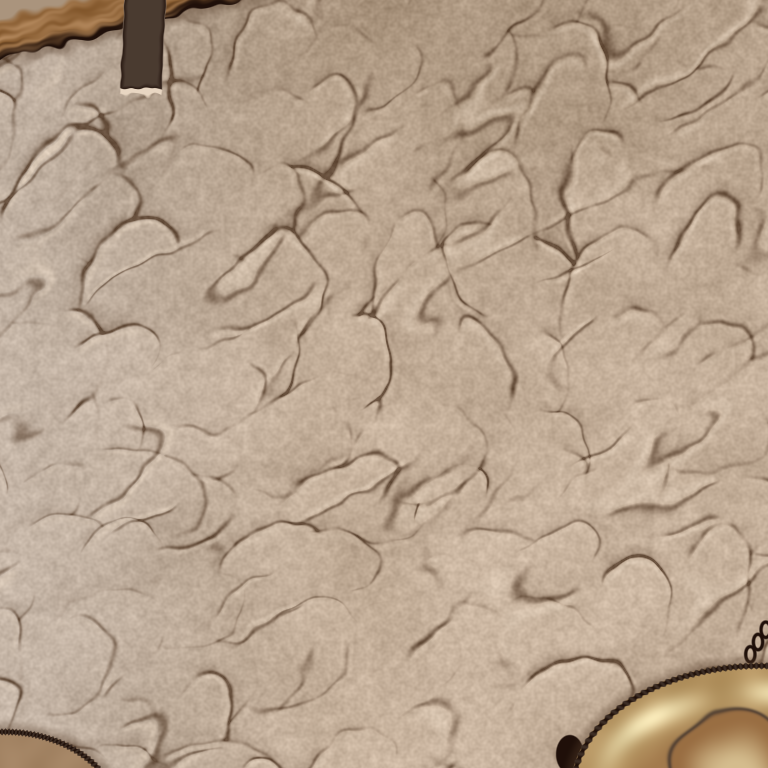
Write a Shadertoy shader that draws this texture.

```glsl
// Hand-trowelled plaster wall with a timber beam, an iron strap and two rimmed discs.
const vec3 PLASTER = vec3(.8, .718, .635);
const vec3 PLASTER_DIM = vec3(.665, .58, .49);
const vec3 CREASE = vec3(.34, .245, .17);
const vec3 GLINT = vec3(.91, .84, .76);
const vec3 WOOD = vec3(.6, .43, .26);
const vec3 IRON = vec3(.29, .23, .19);
const vec3 DARK = vec3(.12, .06, .035);
const vec3 GOLD = vec3(.7, .57, .37);
const vec3 SHEEN = vec3(.93, .87, .68);
const float DENSITY = 10.5; // strokes per canvas height
const float WARP = .017;    // wobble of stroke outlines
const float LINE = .0024;   // half width of a crease
const float GRAIN = .05;    // strength of the sandy grain
const vec2 LIGHT = vec2(-.45, .89);

vec2 hash2(vec2 p) {
  vec3 q = fract(p.xyx * vec3(.1031, .103, .0973));
  q += dot(q, q.yzx + 33.33);
  return fract((q.xx + q.yz) * q.zy);
}
float corner(vec2 cell, vec2 offset) {
  float a = 6.2832 * hash2(cell).x;
  return dot(vec2(cos(a), sin(a)), offset);
}
// Gradient noise
float noise(vec2 p) {
  vec2 i = floor(p), f = p - i, o = vec2(1, 0);
  vec2 u = f * f * (3. - 2. * f);
  return mix(mix(corner(i, f), corner(i + o, f - o), u.x),
    mix(corner(i + o.yx, f - o.yx), corner(i + 1., f - 1.), u.x), u.y);
}
float bump(float x, float width) { return exp(-x * x / (width * width)); }

float ellipseDist(vec2 d, vec2 radii) {
  float k = length(d / radii);
  return (k - 1.) * k / max(length(d / (radii * radii)), .001);
}
// Fills the inside of a distance with a smooth edge
vec3 paint(vec3 col, vec3 ink, float dist) {
  float px = 1. / iResolution.y;
  return mix(col, ink, smoothstep(px, -px, dist));
}
// Overlapping strokes: negative in creases, positive on lit lips
float trowelTone(vec2 p) {
  vec2 q = p + WARP * vec2(noise(p * 12.), noise(p * 12. + 37.))
    + .45 * WARP * vec2(noise(p * 34.), noise(p * 34. + 71.));
  vec2 g = q * DENSITY, cell = floor(g);
  float wear = noise(p * 13. + 5.) + .6 * noise(p * 45. + 8.), tone = 0.;
  for (int layer = 0; layer < 2; layer++)
  for (int j = 2; j >= -2; j--)
  for (int i = -2; i <= 2; i++) {
    vec2 id = cell + vec2(i, j);
    vec2 r = hash2(id + 11.), s = hash2(id + 83.);
    if ((r.x < .5) != (layer == 0)) continue;
    vec2 d = g - id - .5 - .75 * (r - .5);
    float turn = .7 + 1.8 * noise(id * .23 + 3.) + 1.2 * (s.x - .5);
    vec2 along = vec2(cos(turn), sin(turn));
    vec2 local = vec2(dot(d, along), dot(d, vec2(-along.y, along.x)));
    vec2 radii = vec2(mix(.65, 1.1, s.y), mix(.4, .66, fract(r.x * 2.)));
    float dist = ellipseDist(local, radii) / DENSITY;
    vec2 outward = local / max(length(local), .001);
    float side = r.y < .6 ? -.8 : .8;
    float lip = smoothstep(-.1, .6, dot(outward, vec2(.6, side)) + .7 * wear);
    float depth = lip * mix(.35, 1., s.x) * clamp(.85 + 1.1 * wear, .15, 1.2);
    float cover = smoothstep(1., -1., dist / mix(.02, .002, lip));
    float lit = .5 + .5 * dot(d / max(length(d), .001), LIGHT);
    tone = mix(tone, .13 * dot(d, LIGHT), .9 * cover);
    tone -= .85 * depth * bump(dist - .001, LINE * (.7 + .7 * s.y));
    tone -= .22 * depth * bump(dist - .005, .008) * (1. - cover);
    tone += .45 * depth * lit * bump(dist + .006, .0035);
    tone += .4 * depth * (1. - lit) * bump(dist - .007, .0035);
  }
  // Slanted drag marks
  vec2 slant = vec2(dot(q, vec2(.8, .6)), dot(q, vec2(-.6, .8)));
  float drag = noise(slant * vec2(5., 15.) + 9.);
  float mark = smoothstep(.0, .3, noise(p * 7. + 90.) + .3 * wear + .12 * p.y);
  tone += mark * (.4 * bump(drag - .09, .05) - .6 * bump(drag, .035));
  return clamp(tone, -.85, .65);
}
vec3 wall(vec2 p) {
  float dim = .17 + .6 * smoothstep(.45, 1., p.y) + .45 * noise(p * 2.6)
    + .35 * noise(p * 9. + 50.) - .25 * smoothstep(.3, 0., p.x);
  vec3 col = mix(PLASTER, PLASTER_DIM, clamp(dim, 0., 1.));
  col += vec3(-.02, 0, .025) * smoothstep(.5, 0., p.x);
  float tone = trowelTone(p);
  col = mix(col, tone < 0. ? CREASE : GLINT, abs(tone));
  return col + GRAIN * (noise(p * 55.) + noise(p * 120.) + noise(p * 230.));
}
// Disc with a soft shadow and a beaded rope rim
vec3 rimmedDisc(vec3 col, vec3 face, vec2 d, float dist) {
  col = mix(col, CREASE, .35 * smoothstep(.016, 0., dist));
  col = paint(col, face, dist);
  float bead = .5 + .5 * sin(atan(d.y, d.x) * 150.);
  return paint(col, mix(DARK, IRON, .7 * bead), abs(dist + .003) - .0025 - .0018 * bead);
}
void mainImage(out vec4 fragColor, in vec2 fragCoord) {
  vec2 p = fragCoord / iResolution.y;
  vec3 col = wall(p);
  // Timber beam with a ragged dark underside
  float beam = p.y - .922 - .25 * p.x + .014 * noise(p * 38.);
  float grain = noise(vec2(p.x * 14., beam * 130.));
  vec3 wood = mix(WOOD + .2 * grain, PLASTER_DIM, smoothstep(.046, .055, beam));
  wood = mix(DARK, wood, smoothstep(.002, .018, beam + .012 * grain));
  col = mix(col, CREASE, .4 * smoothstep(-.018, 0., beam));
  col = paint(col, wood, -beam);
  // Iron strap above a chipped patch of plaster
  float strap = abs(p.x - .186 - .05 * (p.y - .94)) - .027 - .002 * noise(p * 60.);
  float foot = .885 + .008 * noise(p * 70.) - p.y;
  col = paint(col, GLINT, max(strap, foot - .009));
  float iron = max(strap, foot);
  col = paint(col, mix(IRON, DARK, .7 * smoothstep(-.007, 0., iron)), iron);
  // Hook and chain
  col = paint(col, DARK, ellipseDist(p - vec2(.742, .018), vec2(.018, .025)));
  for (float i = 0.; i < 3.; i++) {
    vec2 link = p - vec2(.977, .148) - i * vec2(.01, .016);
    col = paint(col, DARK, abs(ellipseDist(link, vec2(.006, .01))) - .0022);
  }
  // Golden disc with a raised crown
  vec2 d = p - vec2(.99, -.029);
  float disc = ellipseDist(d, vec2(.247, .165));
  float shine = bump(disc + .038, .017) * (.55 + .45 * sin(atan(d.y, d.x) * 5. + 1.2));
  vec3 face = mix(GOLD, SHEEN, shine) + .07 * noise(p * 24.);
  face = mix(face, WOOD, .7 * smoothstep(-.05, -.1, disc));
  float crown = ellipseDist(p - vec2(.957, -.01), vec2(.085)) + .02 * noise(p * 15.);
  face = paint(face, mix(WOOD, SHEEN, .7 * smoothstep(-.01, -.07, crown)), crown);
  face = mix(face, IRON, .8 * bump(crown, .003));
  col = rimmedDisc(col, face, d, disc);
  // Small tan disc
  d = p - vec2(.006, -.061);
  face = mix(WOOD, PLASTER_DIM, .55) + .04 * noise(p * 30.);
  col = rimmedDisc(col, face, d, ellipseDist(d, vec2(.15, .111)));
  fragColor = vec4(clamp(col, 0., 1.), 1);
}
```
